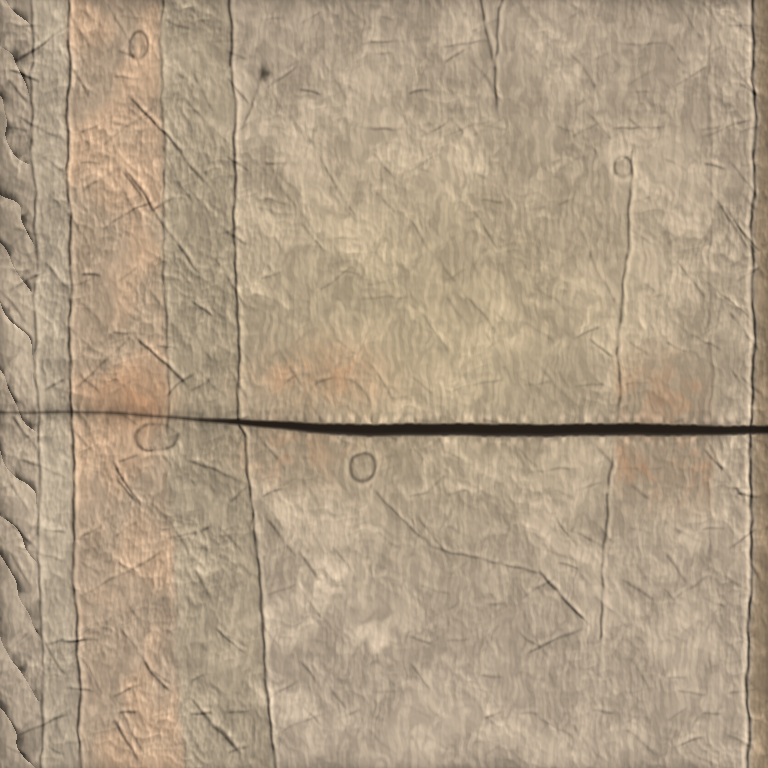
This texture is drawn by a WebGL 1 fragment shader. Its source:

```glsl
precision highp float;
// Weathered plaster wall with vertical seams, rusty stains and a dark horizontal crack.
uniform vec2 u_resolution;
vec2 p; // wobbled canvas position used by the drawn marks

vec2 hash2(vec2 c) {
  return fract(sin(vec2(dot(c, vec2(127.1, 311.7)), dot(c, vec2(269.5, 183.3)))) * 4375.85);
}

// Soft cellular noise: smooth distance to scattered points.
float cells(vec2 q) {
  vec2 id = floor(q), f = fract(q);
  float sum = .001;
  for (int j = -1; j <= 1; j++)
    for (int i = -1; i <= 1; i++) {
      vec2 g = vec2(float(i), float(j)), d = g + hash2(id + g) - f;
      sum += exp(-9. * dot(d, d));
    }
  return -log(sum) / 9.;
}

float mottle(vec2 q) { return smoothstep(-.02, .24, cells(q)); }

vec2 warp(vec2 q) {
  return sin(q.yx * vec2(23, 27) + 2. * sin(q * vec2(17, 19)))
       + .5 * sin(q.yx * vec2(71, 83) + q * vec2(40, -31));
}

float relief(vec2 q) {
  vec2 w = q + warp(q) * .009 + warp(q * 2.7) * .003;
  return cells(w * vec2(13, 17)) + .6 * cells(w * 37. + 5.)
       + .4 * cells(w * 83.) + .26 * cells(q * vec2(210, 120));
}

// Dark groove with a lit lip on its positive side.
float groove(float d) {
  float g = d / .0021, lip = (g - 2.2) / 1.6;
  return .45 * exp(-lip * lip) - exp(-g * g);
}

// Groove from s.xy to s.zw with fading ends.
float crease(vec4 s) {
  vec2 ab = s.zw - s.xy, ap = p - s.xy;
  float len = length(ab), t = dot(ap, ab) / (len * len);
  float fade = smoothstep(-.06, .15, t) * (1. - smoothstep(.8, 1.06, t));
  return fade * groove((ab.x * ap.y - ab.y * ap.x) / len);
}

// Elliptic groove: centre s.xy, radii s.zw.
float ring(vec4 s) {
  return groove((length((p - s.xy) / s.zw) - 1.) * min(s.z, s.w));
}

float blob(vec4 s) {
  vec2 q = (p - s.xy) / s.zw;
  return exp(-dot(q, q));
}

float band(float a, float b) {
  return smoothstep(a - .008, a + .008, p.x) * (1. - smoothstep(b - .008, b + .008, p.x));
}

void main() {
  vec2 uv = gl_FragCoord.xy / u_resolution, wob = warp(uv), fine = warp(uv * 2.7);
  p = uv + wob * .0017 + fine * .001;
  float t = 1. - uv.y, x = p.x, below = smoothstep(.55, .57, t);
  // Seams drift on the way down.
  float s1 = .04 + .016 * t, s2 = .0885 + .0165 * t * t, s3 = .211 + .029 * t * t;
  float s4 = .301 + .018 * t + below * (.07 * t - .031), s5 = .982 - .009 * t * t;

  // Plaster tint, panels and stains.
  float cloud = mottle(uv * 7. + wob * .2), patch = mottle(uv * 24. + fine * .35);
  float streak = mottle(uv * vec2(130, 24) + fine * .3);
  vec3 col = mix(vec3(.735, .665, .58), vec3(.77, .695, .57), blob(vec4(.56, .58, .35, .25)));
  col += .015 * (1. - smoothstep(.1, .4, uv.y));
  col = mix(col, vec3(.74, .68, .59), .7 * band(s1, s2));
  col = mix(col, vec3(.77, .64, .52), (.8 - .45 * cloud) * band(s2, s3));
  col = mix(col, vec3(.69, .63, .53), .6 * band(s3, s4));
  col = mix(col, vec3(.62, .52, .4), .6 * smoothstep(s5, s5 + .01, x));
  float rust = blob(vec4(.41, .51, .09, .045)) + blob(vec4(.38, .41, .09, .035))
    + 1.3 * band(.8, .93) * (blob(vec4(.88, .485, .1, .045)) + blob(vec4(.85, .39, .12, .04)))
    + blob(vec4(.17, .48, .06, .04));
  col = mix(col, vec3(.67, .49, .36), min(rust * (.65 - .3 * cloud - .25 * patch), .6));
  col *= 1. + .1 * (.4 - cloud) + .08 * (.4 - patch) + .08 * (.4 - streak);

  // Relief lit from the upper right, with slanted folds at the left edge.
  float rough = 1. - .45 * smoothstep(.25, .42, x) + .3 * smoothstep(.88, .96, x);
  rough *= .65 + .7 * mottle(uv * 9. + 3. + wob * .3);
  float shade = (relief(uv) - relief(uv + vec2(.0022, .0026))) * .38 * rough;
  float fold = fract((uv.y + 1.5 * x + wob.y * .014 + fine.x * .004) / .085);
  shade += (1. - smoothstep(s1 - .008, s1, x)) * (.4 + patch)
    * (.16 * fold - .1 - .2 * exp(-fold * fold * 60.));

  // Vertical seams, then fine upright cracks.
  float seams = .7 * groove(x - s1) + 1.1 * groove(x - s2) + (.55 - .4 * below) * groove(x - s3)
    + groove(x - s4) + 1.3 * groove(s5 - x) + .2 * groove(x - .925);
  float marks = .7 * (crease(vec4(.826, .81, .807, .58)) + crease(vec4(.796, .43, .777, .1))
    + crease(vec4(.624, 1.02, .644, .91)) + crease(vec4(.657, 1.02, .644, .91))
    + crease(vec4(.644, .92, .646, .855)) + crease(vec4(.807, .6, .807, .46)));
  // Strong slanted creases.
  marks += .9 * (crease(vec4(.165, .88, .275, .755)) + crease(vec4(.158, .785, .265, .64))
    + crease(vec4(.172, .565, .245, .495)) + crease(vec4(.7, .255, .765, .187))
    + crease(vec4(.175, .15, .225, .1)));
  // Faint creases.
  marks += .4 * (crease(vec4(.105, .745, .16, .785)) + crease(vec4(.1, .495, .175, .565))
    + crease(vec4(.215, .33, .28, .21)) + crease(vec4(.105, .225, .21, .28))
    + crease(vec4(.48, .37, .56, .29)) + crease(vec4(.56, .29, .71, .25))
    + crease(vec4(.75, .705, .805, .6)) + crease(vec4(.345, .91, .313, .835)));
  // Small loops, an arch and a pit.
  marks += .6 * (ring(vec4(.18, .94, .013, .016)) + ring(vec4(.204, .432, .029, .018))
    + ring(vec4(.471, .393, .015, .018)) + ring(vec4(.812, .781, .011, .014)))
    + .3 * step(.45, uv.y) * ring(vec4(.44, .46, .045, .048)) - blob(vec4(.346, .908, .006, .009));
  // Scattered short scratches, one per grid square.
  for (int k = 0; k < 3; k++) {
    float n = 9. + 6. * float(k);
    vec2 id = floor(p * n), h = hash2(id + n), dir = vec2(.3, .8 * h.x - .55);
    marks += .6 * h.y * h.y * rough * crease(vec4(id + .5 - dir, id + .5 + dir) / n);
  }
  // Pale chipped patches.
  shade += .3 * seams * (.7 + .5 * streak) + .28 * marks * (.45 + .9 * patch);
  shade += .14 * (1. - patch) * (blob(vec4(.94, .67, .025, .02))
    + blob(vec4(.42, .25, .03, .02)) + blob(vec4(.5, .16, .05, .025)));
  col *= 1. + 1.25 * shade;

  // Horizontal crack, opening toward the right, with pale lips.
  float open = smoothstep(.2, .52, uv.x), chip = mottle(uv * vec2(90, 30));
  float d = uv.y - .463 + .023 * smoothstep(.08, .5, uv.x) + wob.y * .0006;
  float width = mix(.0014, .008, open) * (1. - .3 * smoothstep(.82, 1., uv.x));
  float lip = (abs(d) - width - .007) / .006;
  col += vec3(.13, .11, .1) * open * exp(-lip * lip) * (1. - chip);
  col *= 1. - .3 * exp(-abs(d) / .012) * (.3 + .7 * chip);
  float gap = 1. - smoothstep(width - .002, width + .003, abs(d) + .001 * chip * open);
  vec3 dark = vec3(.13, .105, .085) + .1 * smoothstep(.2, 1., -d / width);
  col = mix(col, dark, gap * mix(.4, .97, smoothstep(.2, .32, uv.x)));

  // Worn outer border.
  vec2 edge = min(uv, 1. - uv);
  gl_FragColor = vec4(col * (1. - .16 * exp(-min(edge.x, edge.y) / .008)), 1.);
}
```
